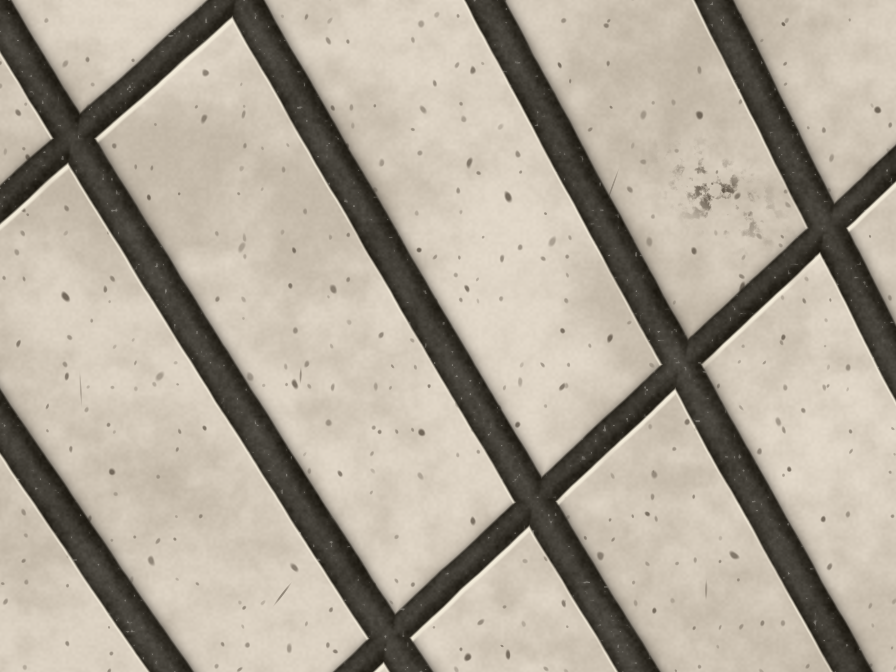
Give the GLSL for this texture, as a Shadertoy shader.

```glsl
// Oblong cream tiles seen at a slant, split by wide, dark, gritty joints.
// A mildly tapering grid gives each point its distance to the nearest joints;
// noise adds mottling and grit, and hashed cells scatter pits and scratches.

#define LONG_HALF 0.0265    // half width of the long joints
#define CROSS_HALF 0.0205   // half width of the cross joints
#define EDGE_SOFT 0.0022    // softness of tile edges
#define EDGE_WOBBLE 0.0035  // unevenness of tile edges
#define TILE_DARK vec3(0.765, 0.722, 0.658)
#define TILE_LIGHT vec3(0.872, 0.832, 0.772)
#define TILE_RIM vec3(0.95, 0.92, 0.85)
#define JOINT_DARK vec3(0.135, 0.120, 0.090)
#define JOINT_LIGHT vec3(0.300, 0.285, 0.255)
#define PIT_COLOR vec3(0.36, 0.32, 0.27)
#define STAIN_CENTER vec2(1.07, 0.71)

float hash(vec2 p) {
    vec3 q = fract(vec3(p.xyx) * 0.1031);
    q += dot(q, q.yzx + 33.33);
    return fract((q.x + q.y) * q.z);
}

float noise(vec2 p) {
    vec2 i = floor(p), f = fract(p);
    f = f * f * (3.0 - 2.0 * f);
    return mix(mix(hash(i), hash(i + vec2(1, 0)), f.x),
               mix(hash(i + vec2(0, 1)), hash(i + vec2(1, 1)), f.x), f.y);
}

float fbm(vec2 p) {
    float sum = 0.0, weight = 0.5;
    for (int i = 0; i < 4; i++) {
        sum += weight * noise(p);
        p = mat2(1.6, 1.2, -1.2, 1.6) * p + 7.3;
        weight *= 0.5;
    }
    return sum / 0.9375;
}

// x counts long joints from the left, y counts cross joints downward
vec2 gridCoord(vec2 p) {
    float v = (0.696 - p.y + 0.89 * p.x) / (1.191 - 0.049 * p.x);
    return vec2((p.x + 0.135 - 0.498 * v) / (0.245 - 0.028 * v), v);
}

// One randomly turned and stretched mark in some of the cells
float marks(vec2 p, float cells, float density, float radius, float stretch) {
    vec2 q = p * cells, id = floor(q);
    float present = step(hash(id + 3.7), density);
    vec2 center = 0.35 + 0.3 * vec2(hash(id + 11.3), hash(id + 27.1));
    float angle = 0.9 + 1.5 * hash(id + 41.9);
    float c = cos(angle), s = sin(angle);
    vec2 d = mat2(c, -s, s, c) * (fract(q) - center) / cells;
    d.x /= 1.0 + stretch * hash(id + 53.2);
    float size = radius * mix(0.5, 1.0, hash(id + 67.8));
    float shape = 1.0 - smoothstep(size * 0.4, size + 0.001, length(d));
    return present * shape * mix(0.4, 1.0, hash(id + 71.4));
}

vec3 tileColor(vec2 p, vec2 tile) {
    float mottle = 0.65 * fbm(p * 4.0 + 2.0) + 0.35 * fbm(p * 28.0);
    float tone = smoothstep(0.25, 0.72, mottle) + 0.22 * (hash(tile + 9.0) - 0.5);
    vec3 color = mix(TILE_DARK, TILE_LIGHT, tone);
    color += 0.025 * (noise(p * 210.0) - 0.5);

    // Pits, faint specks and hairline scratches
    vec2 warped = p + 0.003 * vec2(noise(p * 90.0), noise(p * 90.0 + 31.0));
    float wear = 0.85 * marks(warped, 15.0, 0.42, 0.0055, 0.9);
    wear = max(wear, 0.55 * marks(warped + 4.3, 31.0, 0.28, 0.0035, 0.8));
    wear = max(wear, 0.60 * marks(p + 8.1, 6.5, 0.30, 0.0016, 18.0));

    // A worn patch of crowded specks
    vec2 away = (p - STAIN_CENTER) * mat2(0.8, -0.6, 0.6, 0.8);
    float patchMask = exp(-dot(away * vec2(14.0, 26.0), away * vec2(14.0, 26.0)));
    wear = max(wear, patchMask * smoothstep(0.52, 0.76, fbm(p * 75.0)));
    return mix(color, PIT_COLOR, wear);
}

vec3 jointColor(vec2 p, vec2 across, float longness) {
    // Rounded grey crown, darkest along the shaded side
    float crownLong = 1.0 - smoothstep(0.15, 1.0, abs(across.x + 0.15));
    float crownCross = 1.0 - smoothstep(0.1, 1.0, abs(across.y + 0.25));
    float crown = mix(crownCross * 0.8, crownLong, longness);
    float grit = 0.6 * noise(p * 150.0) + 0.4 * noise(p * 300.0);
    float tone = 0.75 * crown + 0.55 * (grit - 0.5) + 0.5 * (fbm(p * 13.0) - 0.5);
    vec3 color = mix(JOINT_DARK, JOINT_LIGHT, clamp(tone + 0.1, -0.3, 1.2));
    return color + 0.18 * smoothstep(0.78, 0.95, grit);
}

void mainImage(out vec4 fragColor, in vec2 fragCoord) {
    vec2 p = fragCoord / iResolution.y;
    float soft = max(EDGE_SOFT, 0.8 / iResolution.y);

    // Signed distances: x grows to the right of a long joint, y below a cross joint
    vec2 grid = gridCoord(p);
    vec2 dist = (grid - round(grid)) * vec2(0.321 - 0.028 * grid.y, 0.85);
    dist += EDGE_WOBBLE * (vec2(fbm(p * 16.0), fbm(p * 16.0 + 19.0)) - 0.5);
    vec2 halfWidth = vec2(LONG_HALF, CROSS_HALF);
    vec2 outside = abs(dist) - halfWidth;

    // Tile face with soft shade beside the joints
    vec3 color = tileColor(p, floor(grid));
    float shadeLong = step(0.0, dist.x) * exp(-max(outside.x, 0.0) * 160.0);
    float shadeCross = step(dist.y, 0.0) * exp(-max(outside.y, 0.0) * 220.0);
    color *= 1.0 - 0.42 * max(shadeLong, 0.7 * shadeCross);

    // Lit rims on the opposite edges
    float rimLong = step(dist.x, 0.0) * (1.0 - smoothstep(0.002, 0.005, outside.x));
    float rimCross = step(0.0, dist.y) * (1.0 - smoothstep(0.004, 0.009, outside.y));
    float chips = smoothstep(0.2, 0.55, noise(p * 22.0));
    color = mix(color, TILE_RIM, max(0.75 * rimLong, rimCross) * mix(0.45, 1.0, chips));

    // Joints over the tiles
    float longness = smoothstep(-0.004, 0.004, outside.y - outside.x);
    vec3 joint = jointColor(p, dist / halfWidth, longness);
    float tileMask = smoothstep(-soft, soft, min(outside.x, outside.y));
    fragColor = vec4(mix(joint, color, tileMask), 1.0);
}
```
